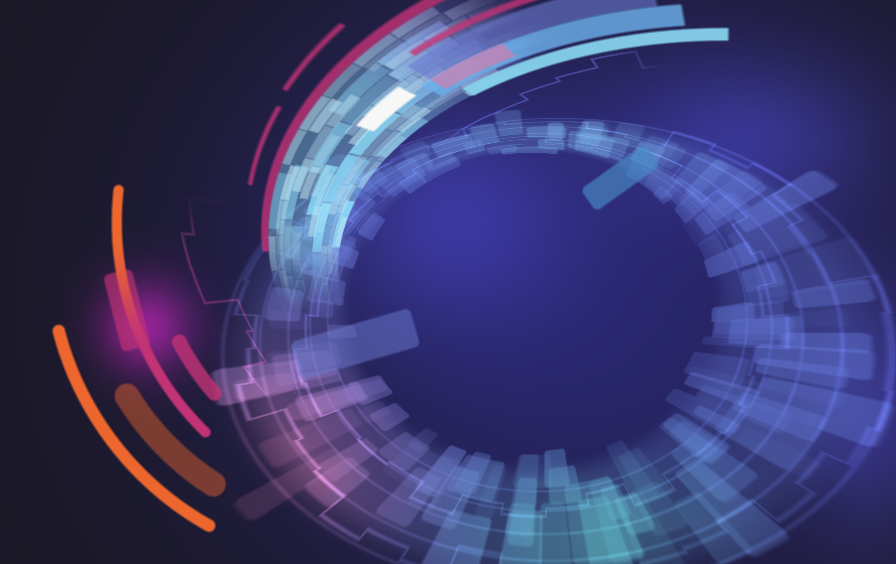
Give the GLSL for this background, as a WebGL 1 fragment shader.

```glsl
precision highp float;
// Abstract vortex: a ring of translucent blocks, a swoosh of bright strips and
// warm arcs on a navy glow. Ring and swoosh use band coordinates: x from inner
// to outer ellipse, y the angle upward from left.
uniform vec2 u_resolution;

const float TAU = 6.28319;
const vec3 CYAN = vec3(0.52, 0.82, 0.92);
const vec3 LAVENDER = vec3(0.42, 0.48, 0.82);
const vec3 PINK = vec3(0.85, 0.48, 0.66);
const vec3 MAGENTA = vec3(0.76, 0.2, 0.46);
const vec3 ORANGE = vec3(0.93, 0.4, 0.18);
const vec3 TEAL = vec3(0.28, 0.55, 0.78);

float hash(float a, float b) { return fract(sin(a * 127.1 + b * 311.7) * 4375.85); }

float fill(float d) { return clamp(0.5 - d / 0.0045, 0.0, 1.0); }

// Window that fades in after a and out before b
float fade(float x, float a, float b, float w) {
  return smoothstep(a, a + w, x) * (1.0 - smoothstep(b - w, b, x));
}

float glow(vec2 p, float x, float y, float w, float h) {
  vec2 d = (p - vec2(x, y)) / vec2(w, h);
  return exp(-dot(d, d));
}

float box(vec2 p, vec2 size, float r) {
  vec2 d = abs(p) - size + r;
  return fill(length(max(d, 0.0)) + min(max(d.x, d.y), 0.0) - r);
}

float tilted(vec2 p, float w, float h, float angle) {
  float c = cos(angle), s = sin(angle);
  return box(mat2(c, -s, s, c) * p, vec2(w, h), 0.01);
}

float arc(vec2 d, float radius, float from, float to, float w) {
  float a = clamp(atan(d.y, -d.x), from, to);
  return fill(length(d - radius * vec2(-cos(a), sin(a))) - w);
}

vec2 band(vec2 p, vec2 c0, vec2 r0, vec2 c1, vec2 r1) {
  float a = length((p - c0) / r0), b = length((p - c1) / r1);
  vec2 q = (p - 0.5 * (c0 + c1)) / (r0 + r1);
  return vec2((a - 1.0) / max(a - b, 0.05), atan(q.y, -q.x));
}

// Strip between two band positions and two angles
float strip(vec2 b, float x0, float x1, float a0, float a1) {
  vec2 k = vec2(0.16, 0.5), lo = vec2(x0, a0), hi = vec2(x1, a1);
  return box((b - 0.5 * (lo + hi)) * k, 0.5 * (hi - lo) * k, 0.003);
}

// One radial block of random length and strength per angular cell
float blocks(vec2 b, float count, float seed) {
  float x = b.y * count / TAU + seed * 0.37, id = mod(floor(x), count);
  vec2 k = vec2(0.2, 2.8 / count);
  vec2 size = vec2(mix(0.12, 0.3, hash(id, seed)), mix(0.22, 0.46, hash(id, seed + 7.0)));
  float start = mix(-0.14, 0.65, hash(id, seed + 13.0)), a = hash(id, seed + 19.0);
  return box(vec2(b.x - start - size.x, fract(x) - 0.5) * k, size * k, 0.008) * a * step(0.2, a);
}

// Concentric lanes cut into random strips
float lanes(vec2 b, float count, float rate) {
  float lane = floor(b.x * count), x = b.y * rate + 5.0 * hash(lane, rate);
  float a = hash(floor(x), lane + rate);
  vec2 k = vec2(0.16 / count, 0.5 / rate);
  return box((vec2(fract(b.x * count), fract(x)) - 0.5) * k, 0.49 * k, 0.002) * a * step(0.3, a);
}

// Circuit trace that jumps between random levels
float trace(vec2 b, float base, float range, float count) {
  float x = b.y * count / TAU, id = floor(x), f = fract(x) - 0.5;
  float now = base + range * hash(mod(id, count), base);
  float next = base + range * hash(mod(id + 1.0, count), base);
  float along = abs(b.x - (f < 0.0 ? now : next)) * 0.16;
  float gap = abs(b.x - 0.5 * (now + next)) - 0.5 * abs(next - now);
  return fill(min(along, max(abs(f) * 3.0 / count, gap * 0.16)) - 0.0009);
}

vec3 backdrop(vec2 p) {
  vec3 col = mix(vec3(0.1, 0.09, 0.13), vec3(0.16, 0.15, 0.43), glow(p, 1.04, 0.48, 0.68, 0.62));
  float light = glow(p, 0.79, 0.62, 0.22, 0.2) + glow(p, 1.33, 0.76, 0.22, 0.14) + glow(p, 1.55, 0.27, 0.12, 0.22);
  return col + vec3(0.08, 0.08, 0.24) * light + vec3(0.45, 0.03, 0.36) * glow(p, 0.26, 0.42, 0.08, 0.08);
}

vec3 ring(vec3 col, vec2 p) {
  vec2 b = band(p, vec2(0.944, 0.456), vec2(0.322, 0.276), vec2(0.992, 0.367), vec2(0.606, 0.425));
  float warm = glow(p, 0.46, 0.14, 0.23, 0.24);
  vec3 tint = mix(vec3(0.36, 0.43, 0.78), PINK, warm);
  tint = mix(tint, vec3(0.36, 0.76, 0.74), 0.85 * glow(p, 1.06, 0.04, 0.24, 0.17));
  tint = mix(tint, CYAN, 0.6 * glow(p, 1.02, 0.77, 0.4, 0.08));
  col = mix(col, tint, fade(b.x, -0.04, 1.05, 0.3) * (0.26 + 0.2 * warm));
  for (int i = 0; i < 5; i++) {
    float k = float(i);
    col = mix(col, tint * 1.08, 0.46 * blocks(b, 23.0 + 6.0 * k, k));
    col += tint * 0.25 * fill(abs(b.x - 0.3 - 0.17 * k) * 0.18 - 0.0007);
  }
  return col + tint * (0.25 + 0.4 * warm) * (trace(b, 0.35, 0.3, 34.0) + trace(b, 0.75, 0.25, 42.0));
}

vec3 swoosh(vec3 col, vec2 p) {
  vec2 b = band(p, vec2(1.286, 0.523), vec2(0.685, 0.405), vec2(1.286, 0.585), vec2(0.813, 0.531));
  float inside = fade(b.x, 0.0, 1.0, 0.03) * fade(b.y, -0.25, 1.15, 0.36);
  vec3 tint = mix(CYAN, LAVENDER, smoothstep(0.55, 1.0, b.y));
  col = mix(col, tint, 0.4 * inside);
  col = mix(col, tint * 1.1, 0.85 * inside * lanes(b, 7.0, 5.0));
  col = mix(col, 0.5 + 0.5 * tint, 0.6 * inside * lanes(b, 10.0, 8.0));
  col = mix(col, LAVENDER, 0.6 * strip(b, 0.42, 0.66, 0.75, 1.4));
  col = mix(col, TEAL + 0.15, 0.8 * strip(b, 0.19, 0.42, 0.72, 1.46));
  col = mix(col, PINK, 0.65 * strip(b, 0.24, 0.42, 0.75, 0.98));
  col = mix(col, CYAN, 0.95 * strip(b, 0.0, 0.15, 0.78, 1.58));
  col = mix(col, vec3(0.97), strip(b, 0.36, 0.55, 0.5, 0.68));
  float red = strip(b, 0.7, 0.76, 0.79, 1.2) + strip(b, 0.98, 1.06, 0.0, 1.05);
  red += strip(b, 1.22, 1.26, 0.53, 0.76) + strip(b, 1.19, 1.23, 0.22, 0.48);
  col = mix(col, MAGENTA, 0.8 * red);
  col += LAVENDER * 0.5 * fade(b.y, 0.5, 1.4, 0.2) * trace(b, -0.4, 0.35, 46.0);
  return col + MAGENTA * 0.5 * fade(b.y, -0.55, 0.2, 0.2) * trace(b, 1.4, 0.5, 60.0);
}

vec3 accents(vec3 col, vec2 p) {
  col = mix(col, TEAL, 0.65 * tilted(p - vec2(1.1, 0.685), 0.07, 0.024, 0.62));
  col = mix(col, LAVENDER, 0.5 * tilted(p - vec2(0.63, 0.39), 0.11, 0.035, 0.28));
  col = mix(col, MAGENTA, 0.65 * tilted(p - vec2(0.225, 0.45), 0.026, 0.07, 0.25));
  vec2 a = p - vec2(0.726, 0.606), b = p - vec2(0.643, 0.554);
  col = mix(col, ORANGE, 0.45 * arc(b, 0.49, -1.0, -0.55, 0.022));
  col = mix(col, MAGENTA, 0.8 * arc(a, 0.46, -0.72, -0.48, 0.013));
  col = mix(col, mix(MAGENTA, ORANGE, smoothstep(0.38, 0.58, p.y)), arc(a, 0.519, -0.8, 0.11, 0.009));
  return mix(col, ORANGE, arc(b, 0.557, -1.06, -0.256, 0.011));
}

void main() {
  vec2 p = gl_FragCoord.xy / u_resolution.y;
  gl_FragColor = vec4(accents(swoosh(ring(backdrop(p), p), p), p), 1.0);
}
```
